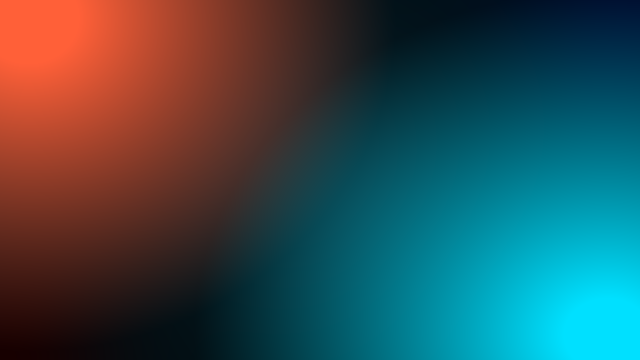
Give the GLSL for this background, as a Shadertoy shader.

```glsl
const vec3 NIGHT  = vec3(0.00, 0.055, 0.075);
const vec3 NAVY   = vec3(0.00, 0.05, 0.18);
const vec3 EMBER  = vec3(0.09, 0.00, 0.00);
const vec3 ORANGE = vec3(1.00, 0.375, 0.22);
const vec3 CYAN   = vec3(0.00, 0.88, 1.00);
const vec3 HAZE   = vec3(0.04, 0.085, 0.095);

// Elliptical glow: 1 inside the core, fading to 0 at the outer radius
float glow(vec2 p, vec2 center, float stretchY, float core, float radius, float falloff) {
    float d = length((p - center) * vec2(1.0, stretchY));
    return pow(clamp((radius - d) / (radius - core), 0.0, 1.0), falloff);
}

// Soft bell-shaped light without a visible rim
float softLight(vec2 p, vec2 center, float radius) {
    vec2 q = (p - center) / radius;
    return exp(-dot(q, q));
}

void mainImage(out vec4 fragColor, in vec2 fragCoord) {
    // Height spans one unit; the right edge lies at the aspect ratio
    vec2 p = fragCoord / iResolution.y;
    float right = iResolution.x / iResolution.y;

    // Dark ground with tinted corners
    vec3 color = NIGHT;
    color = mix(color, NAVY, softLight(p, vec2(right, 1.0), 0.40));
    color = mix(color, EMBER, softLight(p, vec2(0.0), 0.32));

    // Faint haze between the two lights
    color += HAZE * softLight(p, vec2(0.5 * right, 0.5), 0.40);

    // Main lights in opposite corners
    float warm = glow(p, vec2(0.08, 0.95), 1.10, 0.14, 1.02, 1.12);
    float cool = glow(p, vec2(right - 0.09, 0.07), 1.20, 0.12, 1.15, 1.15);
    color = mix(color, ORANGE, warm);
    color = mix(color, CYAN, cool);

    fragColor = vec4(color, 1.0);
}
```
